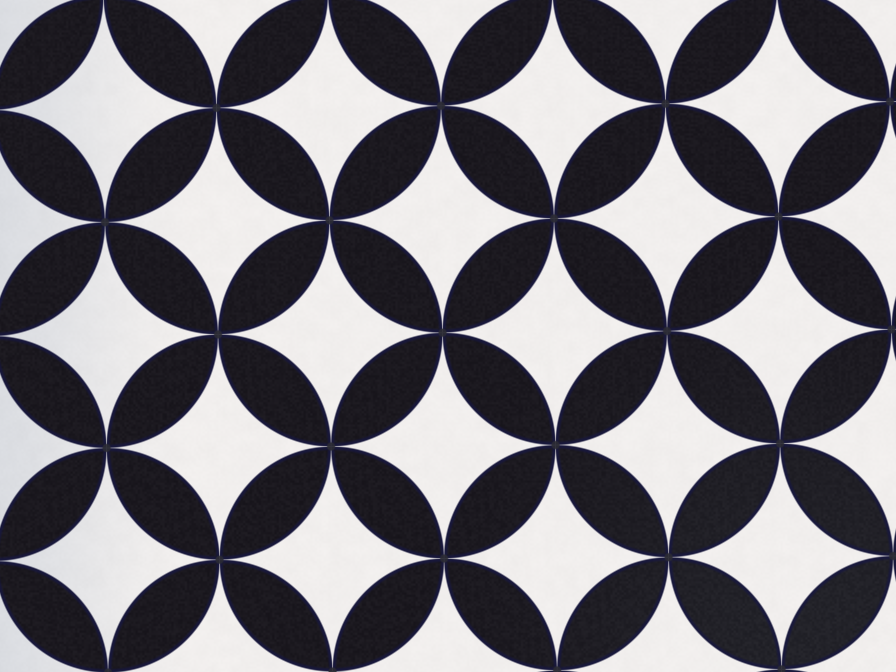
Reproduce this pattern procedurally as a Shadertoy shader.

```glsl
const float PITCH = 0.3356;   // circle spacing, in canvas heights

float hash(vec2 p) {
    return fract(sin(dot(p, vec2(127.1, 311.7))) * 43758.5453);
}

float valueNoise(vec2 p) {
    vec2 cell = floor(p);
    vec2 t = smoothstep(0.0, 1.0, fract(p));
    float low = mix(hash(cell), hash(cell + vec2(1, 0)), t.x);
    float high = mix(hash(cell + vec2(0, 1)), hash(cell + vec2(1, 1)), t.x);
    return mix(low, high, t.y);
}

// Slightly tilted, keystoned lattice with unit spacing
vec2 latticeCoords(vec2 p) {
    vec2 offset = vec2(p.x, 1.0 - p.y) - vec2(0.1563, 0.3307);
    float column = (offset.x - 0.0068 * offset.y) / 0.3341;
    float row = (offset.y + 0.0028 * column)
              / (0.3368 - 0.0026 * offset.y + 0.0006 * column);
    return vec2(column, row);
}

// Distance to the nearest point of a unit lattice
float latticeDistance(vec2 q, vec2 origin) {
    return length(fract(q - origin + 0.5) - 0.5);
}

// Petals lie where the two circle lattices overlap
float petalDistance(vec2 q) {
    float upright = latticeDistance(q, vec2(0.0, 0.5)) - 0.5;
    float sideways = latticeDistance(q, vec2(0.5, 0.0)) - 0.5;
    return max(upright, sideways) * PITCH;
}

// Small blots where four tips meet
float knotDistance(vec2 q, float radius) {
    float nearest = min(latticeDistance(q, vec2(0.0)), latticeDistance(q, vec2(0.5)));
    return nearest * PITCH - radius;
}

vec3 paperColor(vec2 p) {
    vec3 paper = mix(vec3(0.85, 0.86, 0.88), vec3(0.945, 0.935, 0.93),
                     smoothstep(-0.05, 0.3, p.x));
    return paper + 0.012 * (valueNoise(p * 60.0) - 0.5);
}

vec3 inkColor(vec2 p, float d, float grain) {
    // Faint sheen toward the lower right
    float sheen = smoothstep(0.6, 0.0, distance(p, vec2(1.2, 0.05)));
    vec3 ink = mix(vec3(0.105, 0.095, 0.12), vec3(0.135, 0.135, 0.16), sheen);
    ink += 0.035 * (grain - 0.5);
    float rim = smoothstep(-0.0075, -0.002, d);
    return mix(ink, vec3(0.09, 0.09, 0.25), rim * 0.85);
}

void mainImage(out vec4 fragColor, in vec2 fragCoord) {
    vec2 p = fragCoord / iResolution.y;
    float softness = max(0.75 / iResolution.y, 0.0016);
    vec2 q = latticeCoords(p);
    float grain = valueNoise(p * 300.0);

    float petal = petalDistance(q);
    float knot = knotDistance(q, 0.006);

    vec3 color = paperColor(p) + 0.01 * (grain - 0.5);
    color = mix(color, inkColor(p, petal, grain), smoothstep(softness, -softness, petal));
    color = mix(color, vec3(0.17, 0.17, 0.2), 0.9 * smoothstep(softness, -softness, knot));

    fragColor = vec4(color, 1.0);
}
```
